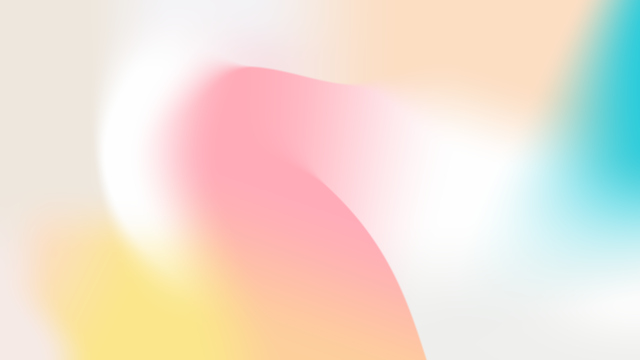
This background is drawn by a Shadertoy shader. Its source:

```glsl
// Soft pastel backdrop: a pink lobe folding over a pale ribbon, with a white rim,
// yellow and peach fields and a teal glow. Each layer is a flat or graded colour
// blended through a mask whose border curve and softness vary along its length.

const vec3 BEIGE  = vec3(0.933, 0.906, 0.867);
const vec3 BLUSH  = vec3(0.965, 0.918, 0.904);
const vec3 LILAC  = vec3(0.953, 0.950, 0.960);
const vec3 PEACH  = vec3(0.987, 0.870, 0.765);
const vec3 YELLOW = vec3(0.985, 0.902, 0.545);
const vec3 PINK   = vec3(1.000, 0.675, 0.723);
const vec3 WARM   = vec3(0.993, 0.816, 0.608);
const vec3 TEAL   = vec3(0.165, 0.800, 0.860);
const vec3 WHITE  = vec3(0.996);
const vec3 GREY   = vec3(0.935, 0.936, 0.928);

// Step across a border at zero, blurred over the given half-width.
float softEdge(float dist, float halfWidth) {
    return smoothstep(-halfWidth, halfWidth, dist);
}

// Elliptical bell-shaped spot.
float glow(vec2 p, vec2 centre, vec2 radius) {
    vec2 q = (p - centre) / radius;
    return exp(-dot(q, q));
}

// Beige, lilac and peach wash running left to right.
vec3 washColour(vec2 p) {
    vec3 c = mix(BEIGE, BLUSH, smoothstep(0.5, 0.8, p.y));
    c = mix(c, LILAC, smoothstep(0.22, 0.48, p.x));
    c = mix(c, PEACH, smoothstep(0.68, 1.12, p.x));
    return mix(c, PINK, 0.25 * glow(p, vec2(0.66, 0.19), vec2(0.2, 0.1)));
}

// Peach-to-yellow field in the lower left.
vec3 addYellow(vec3 base, vec2 p) {
    float start = 0.105 * smoothstep(0.78, 1.0, p.y);
    float mask = smoothstep(start, start + 0.16, p.x) * smoothstep(0.5, 0.71, p.y);
    float ripeness = smoothstep(0.05, 0.46, p.x + 0.5 * (p.y - 0.69));
    return mix(base, mix(PEACH, YELLOW, ripeness), mask);
}

// White rim with a curved outer border, melting away at both ends.
vec3 addRim(vec3 base, vec2 p) {
    float bend = (p.y - 0.405) * (p.y - 0.405);
    float spread = p.y - 0.47;
    float mask = softEdge(p.x - 0.275 - 1.08 * bend, 0.018 + 0.7 * spread * spread);
    mask *= smoothstep(-0.05, 0.21, p.y) * (1.0 - smoothstep(0.53, 0.93, p.y));
    mask *= 1.0 - smoothstep(0.44, 0.76, p.x);
    return mix(base, WHITE, mask);
}

// Pale ribbon: pink on the left, white then grey toward the lower right.
vec3 ribbonColour(vec2 p) {
    vec3 pale = mix(WHITE, GREY, smoothstep(0.6, 0.92, p.y));
    float fade = smoothstep(0.67, 1.39 - 0.25 * p.y, p.x);
    return mix(PINK, pale, fade);
}

// Front lobe: pink along its right border, warming toward the bottom.
vec3 addLobe(vec3 base, vec2 p) {
    float rise = 1.0 - p.y;
    float border = 1.185 - 0.32 * rise - 1.088 * rise * rise * rise;
    float softness = 0.004 + 0.1 * (1.0 - smoothstep(0.36, 0.52, p.y));
    float warmth = smoothstep(0.51, 0.995, p.y - 0.35 * (p.x - 0.764));
    return mix(base, mix(PINK, WARM, warmth), softEdge(border - p.x, softness));
}

// Area shared by ribbon and lobe: wavy upper border, blurred left border.
float foldMask(vec2 p) {
    float left = max(0.66 - p.x, 0.0);
    float top = 0.185 + 0.051 * smoothstep(0.683, 0.995, p.x)
              + 2.0 * left * left + 0.3 * max(p.x - 1.05, 0.0);
    float softness = 0.004 + 0.1 * (1.0 - smoothstep(0.5, 0.7, p.x))
                   + 0.13 * smoothstep(0.95, 1.28, p.x);
    float q = (p.y - 0.428) / 0.394;
    float side = 0.479 + 0.22 * (1.0 - exp(-q * q));
    return softEdge(p.y - top, softness) * softEdge(p.x - side, 0.127);
}

// Teal glow from the right, widening downward before it fades.
float tealMask(vec2 p) {
    float start = 1.597 - 0.5 * p.y;
    float width = 0.231 + 0.2 * p.y + 0.734 * p.y * p.y;
    float floorFade = smoothstep(0.394, 0.845, p.y - 0.25 * (1.778 - p.x));
    return smoothstep(start, start + width, p.x) * (1.0 - floorFade);
}

void mainImage(out vec4 fragColor, in vec2 fragCoord) {
    // Units of canvas height at 16:9, with y measured down from the top.
    vec2 uv = fragCoord / iResolution.xy;
    vec2 p = vec2(uv.x * 16.0 / 9.0, 1.0 - uv.y);

    // Back layers, then the fold, then light from the right.
    vec3 colour = addRim(addYellow(washColour(p), p), p);
    colour = mix(colour, addLobe(ribbonColour(p), p), foldMask(p));
    colour = mix(colour, WHITE, 0.8 * glow(p, vec2(1.76, 0.85), vec2(0.22, 0.1)));
    colour = mix(colour, TEAL, tealMask(p));
    fragColor = vec4(colour, 1.0);
}
```
